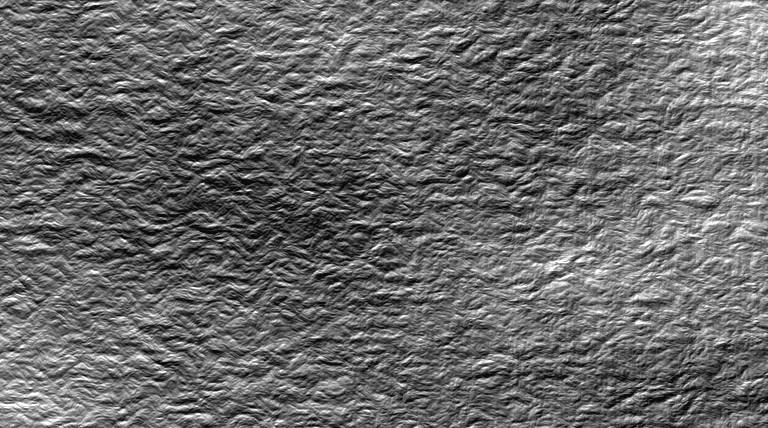
A WebGL 1 fragment shader for this texture:

```glsl
precision highp float;
// Crinkled grey foil or leather: a billowed gradient-noise height field with
// creases stretched sideways, lit from above by its slope along the light,
// over broad soft patches of sheen and shadow.

uniform vec2 u_resolution;

#define BASE_TONE 0.405
#define RELIEF_GAIN 0.2
#define GLINT 0.014
#define GRAIN_FREQ 18.0
#define OCTAVE_STEP 1.95
#define GRAIN_STRETCH 0.65
#define CREASE_SOFTNESS 0.003
#define SLOPE_STEP 0.0033
#define WARP_AMOUNT 0.012
#define LIGHT_TILT 0.65
#define MOTTLE 0.09

// Unit gradient at a lattice corner
vec2 cornerGradient(vec2 cell) {
  vec3 q = fract(cell.xyx * vec3(0.1031, 0.1030, 0.0973));
  q += dot(q, q.yzx + 33.33);
  float angle = 6.2832 * fract((q.x + q.y) * q.z);
  return vec2(cos(angle), sin(angle));
}

float gradientNoise(vec2 p) {
  vec2 cell = floor(p);
  vec2 f = p - cell;
  vec2 fade = f * f * f * (f * (f * 6.0 - 15.0) + 10.0);
  vec2 right = vec2(1.0, 0.0);
  vec2 up = vec2(0.0, 1.0);
  float a = dot(cornerGradient(cell), f);
  float b = dot(cornerGradient(cell + right), f - right);
  float c = dot(cornerGradient(cell + up), f - up);
  float d = dot(cornerGradient(cell + 1.0), f - 1.0);
  return mix(mix(a, b, fade.x), mix(c, d, fade.x), fade.y);
}

// Crinkled surface: every octave adds about the same slope
float height(vec2 p) {
  p += WARP_AMOUNT * vec2(gradientNoise(p * 13.0 + 7.0),
                          gradientNoise(p * 13.0 + 51.0));
  p.x *= GRAIN_STRETCH;
  float sum = 0.0;
  float freq = GRAIN_FREQ;
  float weight = 0.75;
  for (int i = 0; i < 4; i++) {
    float n = gradientNoise(p * freq + 19.0 * float(i));
    sum += weight / freq * sqrt(n * n + CREASE_SOFTNESS);
    freq *= OCTAVE_STEP;
    weight = 1.0;
  }
  return sum;
}

// Soft elliptical patch of light or shadow
float patchAt(vec2 uv, vec2 center, vec2 radius) {
  vec2 d = (uv - center) / radius;
  return exp(-dot(d, d));
}

float broadTone(vec2 uv, vec2 p) {
  float tone = BASE_TONE;
  // shadows
  tone -= 0.15 * patchAt(uv, vec2(0.32, 0.50), vec2(0.20, 0.24));
  tone -= 0.07 * patchAt(uv, vec2(0.06, 0.76), vec2(0.13, 0.13));
  tone -= 0.08 * patchAt(uv, vec2(0.68, 0.78), vec2(0.13, 0.20));
  tone -= 0.09 * patchAt(uv, vec2(0.86, 0.12), vec2(0.20, 0.09));
  // sheen
  tone += 0.26 * patchAt(uv, vec2(1.00, 0.92), vec2(0.12, 0.20));
  tone += 0.15 * patchAt(uv, vec2(0.77, 0.35), vec2(0.16, 0.14));
  tone += 0.12 * patchAt(uv, vec2(0.98, 0.50), vec2(0.10, 0.25));
  tone += 0.18 * patchAt(uv, vec2(0.03, 0.10), vec2(0.14, 0.17));
  tone += 0.09 * patchAt(uv, vec2(0.43, 0.92), vec2(0.17, 0.13));
  // uneven mottling
  tone += MOTTLE * gradientNoise(p * vec2(3.0, 5.0) + 3.0);
  tone += MOTTLE * gradientNoise(p * vec2(8.0, 12.0) + 31.0);
  return tone;
}

void main() {
  vec2 uv = gl_FragCoord.xy / u_resolution;
  vec2 p = gl_FragCoord.xy / u_resolution.y;

  // The light leans over toward the right side
  vec2 light = normalize(vec2(-LIGHT_TILT * smoothstep(0.1, 0.9, uv.x), 1.0));
  vec2 halfStep = 0.5 * SLOPE_STEP * light;
  float slope = (height(p - halfStep) - height(p + halfStep)) / SLOPE_STEP;

  float shade = broadTone(uv, p) + RELIEF_GAIN * slope + GLINT * slope * slope;
  gl_FragColor = vec4(vec3(clamp(shade, 0.04, 1.0)), 1.0);
}
```
